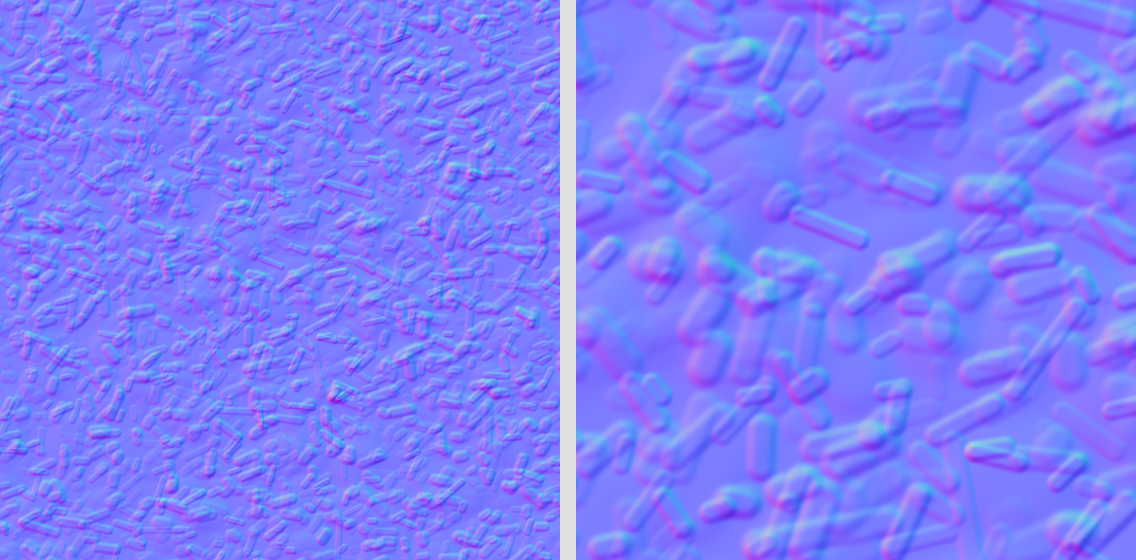
Left, the full canvas; right, a detail of the centre.
Write a Shadertoy shader that draws this texture map.

```glsl
// Tangent-space normal map of rough trowelled plaster.
// Short raised strokes are scattered on jittered grids; their analytic slopes
// are summed and the resulting surface normal is encoded as a colour.

vec4 hash4(vec3 p) {
    vec4 q = fract(p.xyzx * vec4(0.1031, 0.1030, 0.0973, 0.1099));
    q += dot(q, q.wzxy + 33.33);
    return fract((q.xxyz + q.yzzw) * q.zywx);
}

// Slope of one rounded ridge with profile exp(-(d/r)^4), d = distance to a segment
vec2 ridgeSlope(vec2 p, float angle, float halfLength, float radius) {
    vec2 along = vec2(cos(angle), sin(angle));
    vec2 away = p - along * clamp(dot(p, along), -halfLength, halfLength);
    vec2 u = away / radius;
    float u2 = dot(u, u);
    return -4.0 * u * u2 * exp(-u2 * u2);
}

// Sum of the strokes around p; lengths and radii are in grid cells.
// spread sets how far directions stray from the rising diagonal.
vec2 strokeLayer(vec2 p, float cells, float seed, int count,
                 vec2 lengths, vec2 radii, vec2 strengths, float spread) {
    vec2 g = p * cells, cell = floor(g), slope = vec2(0.0);
    for (int y = -1; y <= 1; y++)
    for (int x = -1; x <= 1; x++)
    for (int k = 0; k < count; k++) {
        vec2 id = cell + vec2(x, y);
        vec4 place = hash4(vec3(id + 37.0, seed + float(k) * 7.0));
        vec4 shape = hash4(vec3(id + 91.0, seed + float(k) * 7.0 + 3.0));
        float angle = 0.45 + spread * (place.z + place.w - 1.0);
        float halfLength = mix(lengths.x, lengths.y, shape.x * shape.x);
        float radius = mix(radii.x, radii.y, shape.y);
        float strength = mix(strengths.x, strengths.y, shape.z);
        slope += strength * ridgeSlope(g - id - place.xy, angle, halfLength, radius);
    }
    return slope;
}

void mainImage(out vec4 fragColor, in vec2 fragCoord) {
    vec2 p = fragCoord / iResolution.y;

    // Dense short flakes, sparse long thin scratches, broad soft swells
    vec2 slope = strokeLayer(p, 30.0, 1.0, 2, vec2(0.12, 0.6), vec2(0.14, 0.30), vec2(0.03, 0.31), 1.7);
    slope += strokeLayer(p, 13.0, 40.0, 1, vec2(0.15, 0.6), vec2(0.06, 0.11), vec2(0.04, 0.28), 2.6);
    slope += strokeLayer(p, 15.0, 80.0, 1, vec2(0.1, 0.4), vec2(0.3, 0.5), vec2(0.02, 0.09), 1.6);

    // Left and upper flanks get the high red and green values
    vec3 normal = normalize(vec3(slope.x, -slope.y, 1.0));
    vec3 color = vec3(0.49, 0.49, 0.5) + 0.5 * normal;
    fragColor = vec4(clamp(color, 0.0, 1.0), 1.0);
}
```
